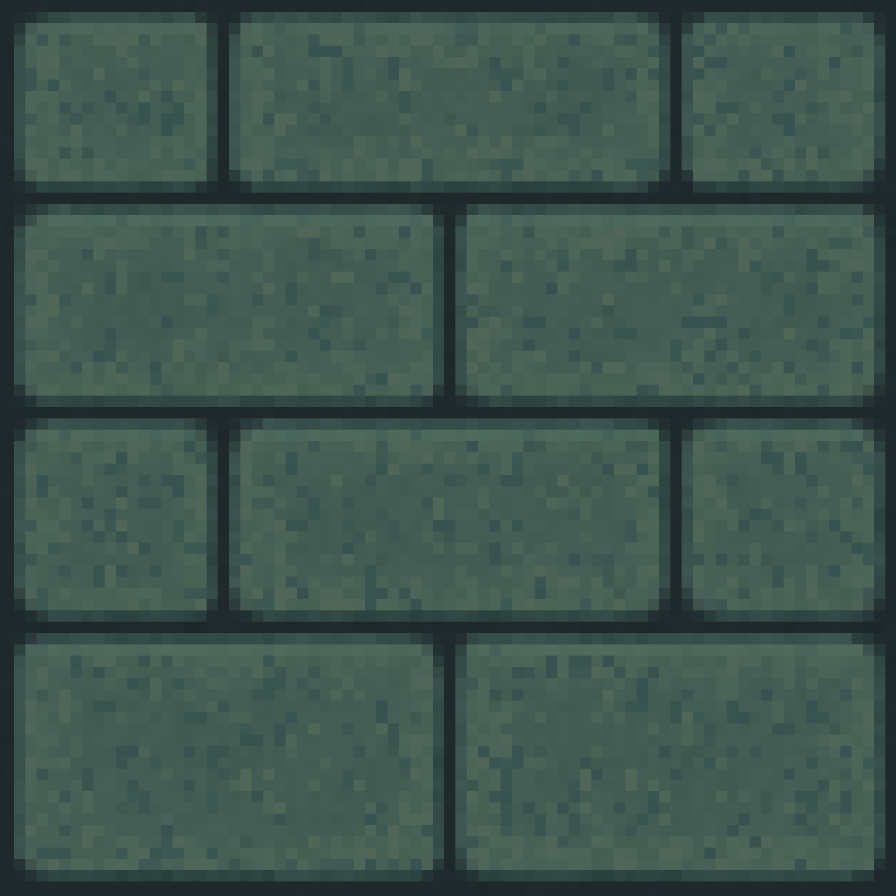
This pattern is drawn by a WebGL 2 fragment shader. Its source:

```glsl
#version 300 es
precision highp float;
// Mossy green brick wall in coarse square cells: four courses, dark joints, chipped corners.
uniform vec2 u_resolution;
out vec4 fragColor;

float hash(vec2 p) {
    vec3 q = fract(vec3(p.xyx) * vec3(0.1031, 0.1030, 0.0973));
    q += dot(q, q.yzx + 33.33);
    return fract((q.x + q.y) * q.z);
}

// Stone face: mottled base, worn light border and scattered specks.
vec3 faceColor(vec2 cell, float depth, float cornerDepth) {
    // Some specks stretch over two cells, down or across.
    vec2 id = cell;
    vec2 pair = floor(cell * 0.5);
    if (hash(vec2(cell.x, pair.y) + 71.0) < 0.2) id.y = pair.y * 2.0;
    else if (hash(vec2(pair.x, cell.y) + 37.0) < 0.12) id.x = pair.x * 2.0;

    float mottle = sin(cell.x * 0.31 + 2.0 * sin(cell.y * 0.17)) * sin(cell.y * 0.37 + cell.x * 0.11);
    float wear = 1.0 - smoothstep(1.0, 5.5, min(depth, cornerDepth * 0.5));
    float speck = hash(id + 13.0);
    float strength = 0.45 + 0.55 * hash(id + 191.0);

    vec3 color = vec3(0.262, 0.362, 0.328) + 0.005 * mottle;
    color += vec3(0.020, 0.018, 0.012) * wear;
    color += 0.014 * (hash(id + 5.0) - 0.5);
    if (speck > 0.90 - 0.38 * wear - 0.03 * mottle)
        color = mix(color, vec3(0.312, 0.402, 0.350), strength);
    else if (speck < 0.12 + 0.03 * mottle)
        color = mix(color, vec3(0.215, 0.322, 0.308), strength);
    return color;
}

// Wall colour at p, measured in cells from the upper left.
vec3 wallColor(vec2 p) {
    vec2 cell = floor(p);
    float grain = hash(cell + 101.0);
    vec3 mortar = vec3(0.122, 0.160, 0.172) + 0.006 * (grain - 0.5);

    // Courses grow taller downward; alternate ones shift by half a brick.
    float joints[5] = float[](0.0, 17.0, 36.0, 55.0, 78.0);
    int course = 0;
    for (int i = 1; i < 4; i++) if (cell.y > joints[i]) course = i;
    float shift = course % 2 == 0 ? 20.0 : 0.0;
    float start = floor((cell.x - shift) / 40.0) * 40.0 + shift;

    // Cells inward from each side of the brick.
    vec2 fromTopLeft = cell - vec2(max(start, 1.0), joints[course] + 1.0);
    vec2 fromBottomRight = vec2(min(start + 39.0, 78.0), joints[course + 1]) - 1.0 - cell;
    vec2 inset = min(fromTopLeft, fromBottomRight);
    float depth = min(inset.x, inset.y);
    float cornerDepth = inset.x + inset.y;
    if (depth < 0.0) return mortar;

    vec3 color = faceColor(cell, depth, cornerDepth);

    // Lit ledge just below the top rim, fainter on the first course.
    if (fromTopLeft.y == 1.0)
        color = mix(color, vec3(0.315, 0.425, 0.380), (course == 0 ? 0.25 : 0.65) * (0.6 + 0.4 * grain));

    // Shaded rim, deepest along the bottom.
    if (depth == 0.0) {
        vec3 rim = vec3(0.225, 0.322, 0.300);
        if (fromBottomRight.x == 0.0) rim = vec3(0.197, 0.288, 0.272);
        if (fromTopLeft.y == 0.0) rim = vec3(0.214, 0.308, 0.290);
        if (fromBottomRight.y == 0.0) rim = vec3(0.185, 0.275, 0.262);
        float run = inset.x < inset.y ? floor(cell.y / 3.0) : floor(cell.x / 3.0);
        color = rim + 0.035 * (hash(vec2(run, start + float(course) * 7.0)) - 0.5);
        color += 0.025 * (grain - 0.5);
    }

    // Stepped corners, each chipped by its own amount.
    vec2 side = step(fromBottomRight, fromTopLeft);
    float chip = hash(vec2(start, float(course) * 9.0) + side * 23.0);
    float shade = 1.0 - smoothstep(0.0, 2.2 + 1.6 * chip, cornerDepth + 0.5 * grain);
    return mix(color, mortar, shade * 0.95);
}

void main() {
    // Average a 3 by 3 set of samples to smooth the cell edges.
    vec3 color = vec3(0.0);
    for (int j = -1; j <= 1; j++) {
        for (int i = -1; i <= 1; i++) {
            vec2 uv = (gl_FragCoord.xy + vec2(i, j) / 3.0) / u_resolution;
            color += wallColor(vec2(uv.x, 1.0 - uv.y) * vec2(79.18, 79.34) - vec2(0.25, 0.05));
        }
    }
    fragColor = vec4(color / 9.0, 1.0);
}
```
